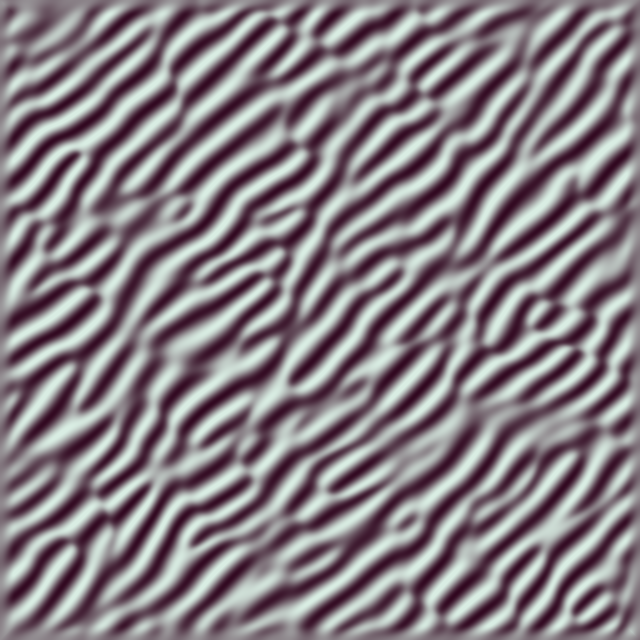
This pattern is drawn by a three.js fragment shader. Its source:

```glsl
// Wavy diagonal stripes with forks, loops and dead ends, in plum and pale mint.
// Scattered wave packets of jittered direction and pitch are summed as complex
// numbers; dividing by the softened magnitude evens out the stripe contrast.

varying vec2 vUv;

const float TAU = 6.2831853;

// Four random values in 0..1 from a cell position and an index, without sine.
vec4 hash43(vec3 p) {
  vec4 q = fract(p.xyzx * vec4(0.1031, 0.1030, 0.0973, 0.1099));
  q += dot(q, q.wzxy + 33.33);
  return fract((q.xxyz + q.yzzw) * q.zywx);
}

// Sum of wave packets: cosine part in x, sine part in y.
vec2 packetSum(vec2 uv) {
  const float CELLS = 8.5;
  vec2 p = uv * CELLS;
  vec2 cell = floor(p);
  vec2 sum = vec2(0.0);
  for (int j = -1; j <= 1; j++) {
    for (int i = -1; i <= 1; i++) {
      vec2 id = cell + vec2(float(i), float(j));
      for (int k = 0; k < 4; k++) {
        vec4 rnd = hash43(vec3(id + 17.0, float(k) * 7.0 + 3.0));
        vec2 offset = p - id - rnd.xy;
        float falloff = max(0.0, 1.0 - dot(offset, offset));

        // Wave normal points down and right, so crests climb to the right.
        float angle = -0.79 + (rnd.z - 0.5) * 0.66;
        float pitch = 21.3 * (0.82 + 0.36 * fract(rnd.w * 57.0));
        vec2 normal = vec2(cos(angle), sin(angle));
        float phase = TAU * (dot(offset, normal) * pitch / CELLS + rnd.w);
        sum += falloff * falloff * falloff * vec2(cos(phase), sin(phase));
      }
    }
  }
  return sum;
}

void main() {
  vec2 wave = packetSum(vUv);
  float stripe = wave.x / sqrt(dot(wave, wave) + 0.4);

  // Stripes fade to grey in a thin rim along the border.
  vec2 toEdge = min(vUv, 1.0 - vUv);
  float rim = smoothstep(0.0, 0.024, min(toEdge.x, toEdge.y));
  stripe *= mix(0.22, 1.02, rim);

  vec3 plum = vec3(0.17, 0.0, 0.10);
  vec3 mint = vec3(0.85, 0.93, 0.89);
  float tone = clamp(0.53 + 0.5 * stripe, 0.0, 1.0);
  gl_FragColor = vec4(mix(plum, mint, tone), 1.0);
}
```
